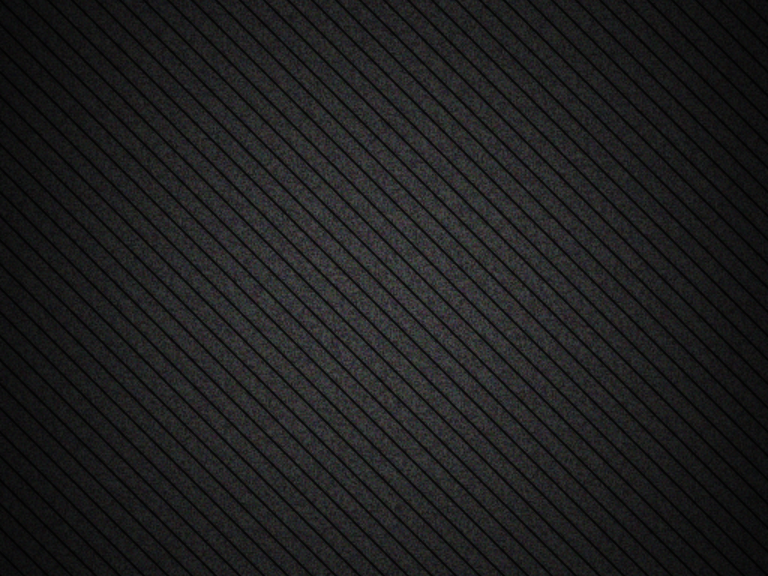
This background is drawn by a WebGL 1 fragment shader. Its source:

```glsl
precision highp float;
// Charcoal panels cut by thin dark diagonal grooves, lit by a soft central glow
// and covered with fine coloured grain. Whole stripe counts, a cosine glow and
// wrapped noise let every edge continue into the opposite one.

uniform vec2 u_resolution;

#define STRIPES vec2(32.0, 24.0)        // grooves crossed across and down
#define GROOVE_HALF_WIDTH 0.055         // in stripe periods
#define GROOVE_SHADOW 0.16              // reach of the soft shadow, in periods
#define GROOVE_TONE 0.22                // brightness left inside a groove
#define GRAIN_CELLS vec2(512.0, 384.0)
#define LUMA_GRAIN 0.44
#define COLOR_GRAIN 0.56
#define CORNER_LIGHT 0.050
#define CENTER_LIGHT 0.217
#define GLOW_SPREAD 0.60                // lower values widen the glow
#define PANEL_TINT vec3(1.0, 1.0, 1.01)

const float TAU = 6.2831853;

vec3 hash3(vec2 cell) {
    vec3 p = fract(cell.xyx * vec3(0.1031, 0.1030, 0.0973));
    p += dot(p, p.yxz + 33.33);
    return fract((p.xxy + p.yzz) * p.zyx);
}

// Bilinear colour noise, centred on zero and periodic over the canvas.
vec3 wrappedGrain(vec2 uv) {
    vec2 p = uv * GRAIN_CELLS - 0.5;
    vec2 f = fract(p);
    vec2 a = mod(floor(p), GRAIN_CELLS);
    vec2 b = mod(a + 1.0, GRAIN_CELLS);
    vec3 low = mix(hash3(a), hash3(vec2(b.x, a.y)), f.x);
    vec3 high = mix(hash3(vec2(a.x, b.y)), hash3(b), f.x);
    return mix(low, high, f.y) - 0.5;
}

// Periodic glow: darkest in the corners, dimmer at the sides than at the top.
float glow(vec2 uv) {
    vec2 c = pow(max(0.5 - 0.5 * cos(TAU * uv), 0.0), vec2(GLOW_SPREAD));
    float amount = 0.48 * c.x + 0.10 * c.y + 0.42 * c.x * c.y;
    return mix(CORNER_LIGHT, CENTER_LIGHT, amount);
}

// Brightness factor of the grooves, which fall from left to right.
float grooves(vec2 uv) {
    float d = abs(fract(dot(uv, STRIPES) + 0.5) - 0.5);
    float soft = 0.75 * length(STRIPES / u_resolution);
    float core = 1.0 - smoothstep(GROOVE_HALF_WIDTH - soft,
                                  GROOVE_HALF_WIDTH + soft, d);
    float shadow = 1.0 - smoothstep(0.0, GROOVE_SHADOW + soft, d);
    return mix(1.0 - 0.3 * shadow, GROOVE_TONE, core);
}

void main() {
    vec2 uv = gl_FragCoord.xy / u_resolution;

    // Lit panels with grooves
    vec3 color = PANEL_TINT * glow(uv) * grooves(uv);

    // Grain: shared brightness speckle plus separate channel speckle
    vec3 grain = wrappedGrain(uv);
    float luma = dot(grain, vec3(0.6));
    color *= 1.0 + LUMA_GRAIN * luma + COLOR_GRAIN * grain;

    gl_FragColor = vec4(clamp(color, 0.0, 1.0), 1.0);
}
```
